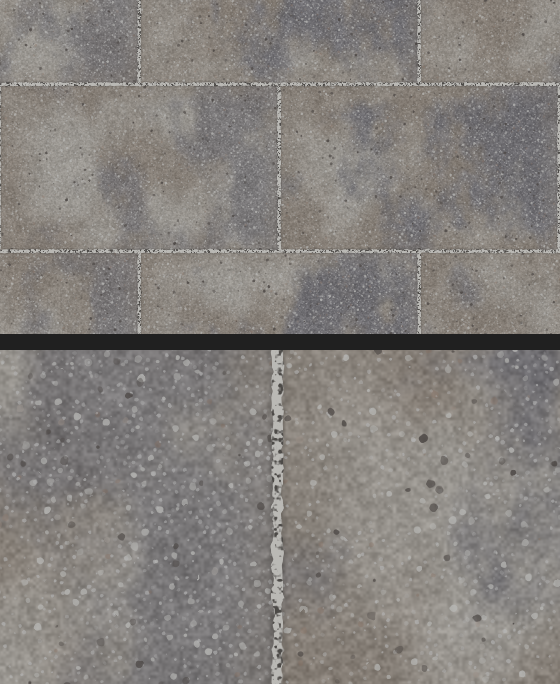
Top, the full canvas; bottom, a detail of the centre.
This texture is drawn by a WebGL 2 fragment shader. Its source:

```glsl
#version 300 es
precision highp float;
// Running-bond concrete paving: two slabs across and two courses down, each
// clouded from warm grey to charcoal by slab-local noise, strewn with fine
// stone chips and pits, and separated by narrow joints of pale grit.

#define SLABS 2.0
#define JOINT_HALF 0.0031
#define SHIFT vec2(0.003, -0.4957)
#define STAIN_LOW 0.43
#define STAIN_HIGH 0.74
#define CHIP_DENSITY 0.42
#define PIT_DENSITY 0.08
#define GRAIN 0.085
#define PALE vec3(0.600, 0.587, 0.565)
#define WARM vec3(0.520, 0.490, 0.458)
#define CHARCOAL vec3(0.425, 0.420, 0.436)
#define GRIT vec3(0.730, 0.725, 0.710)

uniform vec2 u_resolution;
out vec4 fragColor;

float hash(vec2 p) {
  vec3 h = fract(p.xyx * 0.1031);
  h += dot(h, h.yzx + 33.33);
  return fract((h.x + h.y) * h.z);
}

float noise(vec2 p) {
  vec2 i = floor(p), f = fract(p);
  f = f * f * (3.0 - 2.0 * f);
  return mix(mix(hash(i), hash(i + vec2(1, 0)), f.x),
             mix(hash(i + vec2(0, 1)), hash(i + vec2(1, 1)), f.x), f.y);
}

float fbm(vec2 p) {
  float sum = 0.0, amp = 0.5;
  for (int i = 0; i < 5; i++) {
    sum += amp * noise(p);
    p = mat2(1.6, 1.2, -1.2, 1.6) * p + 7.3;
    amp *= 0.5;
  }
  return sum / 0.97;
}

// One irregular chip per cell: x is coverage, y is a random shade.
vec2 chips(vec2 p, float cells, float density) {
  vec2 q = mat2(0.8, 0.6, -0.6, 0.8) * p * cells;
  vec2 id = floor(q);
  vec2 centre = 0.28 + 0.44 * vec2(hash(id + 3.1), hash(id + 8.7));
  float radius = mix(0.10, 0.29, hash(id + 15.3));
  float dist = length(fract(q) - centre) + 0.14 * (noise(q * 4.0) - 0.5);
  float soft = 0.7 * cells / u_resolution.x;
  float cover = 1.0 - smoothstep(radius - soft, radius + soft, dist);
  return vec2(cover * step(hash(id + 21.9), density), hash(id + 30.2));
}

// Clouded slab face; f is 0..1 within the slab, q is its own noise space.
vec3 slabColour(vec2 f, vec2 q, vec2 id, float edge) {
  float cloud = fbm(q * vec2(13.0, 9.0));
  float mottle = fbm(q * 45.0 + 19.0);
  float bright = smoothstep(0.28, 0.66, fbm(q * vec2(9.0, 7.0) + 41.0));
  float border = 1.0 - smoothstep(0.0, 0.045, edge + 0.03 * (mottle - 0.5));
  float leftSide = 1.0 - smoothstep(0.0, 0.22, f.x);
  vec3 colour = mix(WARM, PALE, bright * (1.0 - 0.5 * border) * (1.0 - 0.45 * leftSide));

  // Charcoal staining gathers towards the right of each slab.
  float lean = 0.34 * (f.x - 0.45) + 0.22 * (mottle - 0.5);
  float stain = smoothstep(STAIN_LOW, STAIN_HIGH, cloud + lean);
  stain *= mix(0.7, 1.0, mod(id.x + id.y, 2.0)) * (1.0 - 0.4 * border);
  colour = mix(colour, CHARCOAL, stain);
  colour += 0.07 * (mottle - 0.5);

  // Fine sandy grain, then pale, rusty and dark aggregate.
  colour += GRAIN * (noise(q * 330.0) + noise(q * 560.0 + 5.0) - 1.0);
  float density = CHIP_DENSITY * (0.65 + 0.6 * stain + 0.5 * (mottle - 0.5));
  vec2 coarse = chips(q, 125.0, density * 0.8);
  vec2 fine = chips(q + 2.7, 225.0, density);
  vec2 pits = chips(q + 5.9, 110.0, PIT_DENSITY);
  vec3 rust = vec3(0.53, 0.43, 0.37);
  vec3 stone = mix(rust, vec3(0.72, 0.72, 0.71), smoothstep(0.06, 0.16, coarse.y));
  colour = mix(colour, stone, coarse.x * (0.3 + 0.5 * coarse.y));
  colour = mix(colour, vec3(0.70), fine.x * (0.2 + 0.5 * fine.y));
  return mix(colour, vec3(0.29, 0.27, 0.26), pits.x * (0.35 + 0.5 * pits.y));
}

vec3 jointColour(vec2 p) {
  float grit = 0.6 * noise(p * 430.0) + 0.4 * noise(p * 760.0 + 9.0);
  return mix(vec3(0.30, 0.29, 0.28), GRIT, smoothstep(0.22, 0.52, grit));
}

void main() {
  vec2 p = gl_FragCoord.xy / u_resolution.x;
  vec2 grid = gl_FragCoord.xy / u_resolution * SLABS + SHIFT;

  // Alternate courses move by half a slab; ids wrap over the whole canvas.
  float course = mod(floor(grid.y), 2.0);
  grid.x -= 0.5 * course;
  vec2 id = vec2(mod(floor(grid.x), SLABS), course);
  vec2 f = fract(grid);
  vec2 size = vec2(1.0, u_resolution.y / u_resolution.x) / SLABS;
  vec2 q = f * size + 3.0 * id + 1.0;

  vec2 gap = min(f, 1.0 - f) * size;
  float edge = min(gap.x, gap.y);
  vec3 colour = slabColour(f, q, id, edge);

  // Worn arris beside a ragged, grit-filled joint.
  float ragged = edge + 0.0022 * (noise(p * 260.0) - 0.5);
  colour *= 1.0 - 0.12 * (1.0 - smoothstep(JOINT_HALF, JOINT_HALF * 2.2, ragged));
  float soft = 0.6 / u_resolution.x;
  float joint = 1.0 - smoothstep(JOINT_HALF - soft, JOINT_HALF + soft, ragged);
  colour = mix(colour, jointColour(p), joint);
  fragColor = vec4(clamp(colour, 0.0, 1.0), 1.0);
}
```
